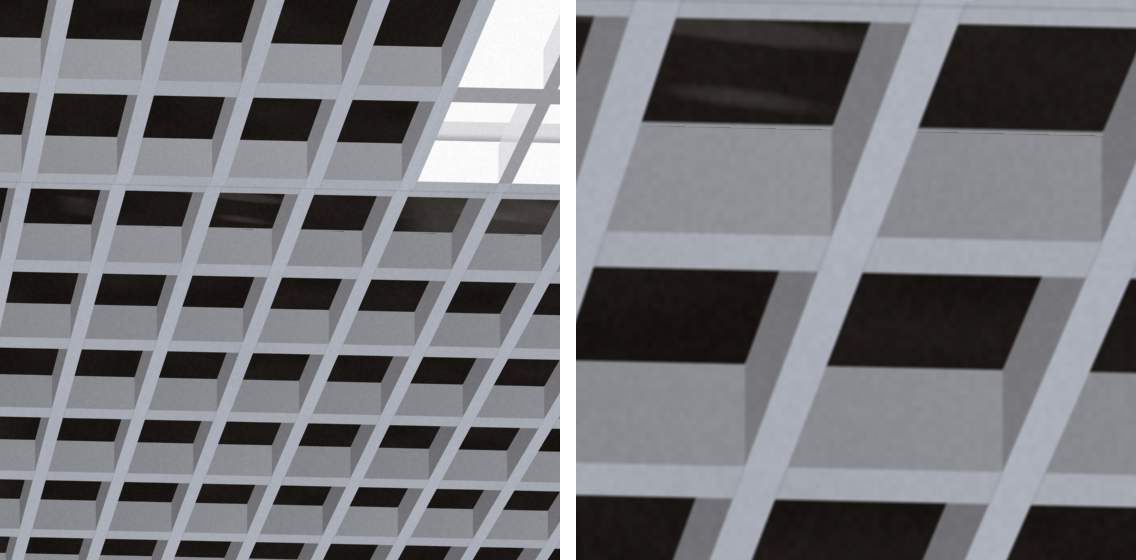
Left, the full canvas; right, a detail of the centre.
Give the GLSL for this pattern, as a WebGL 2 fragment shader.

```glsl
#version 300 es
precision highp float;

uniform vec2 u_resolution;
out vec4 fragColor;

float hash(vec2 p) {
    p = fract(p * vec2(0.1031, 0.1137));
    p += dot(p, p.yx + 33.33);
    return fract((p.x + p.y) * p.x * 37.0);
}

float noise(vec2 p) {
    vec2 i = floor(p), f = fract(p);
    f = f * f * (3.0 - 2.0 * f);
    return mix(mix(hash(i), hash(i + vec2(1, 0)), f.x),
               mix(hash(i + vec2(0, 1)), hash(i + vec2(1, 1)), f.x), f.y);
}

// Soft coverage of a signed distance, positive inside.
float cover(float d) {
    float blur = max(0.8 / u_resolution.y, 0.0016);
    return smoothstep(-blur, blur, d);
}

// Perspective lattice: whole numbers fall on the bar centres.
vec2 lattice(vec2 p, float upper) {
    float y = p.y - 0.022 * p.x;
    float u = (p.x - 0.3184 + 0.276 * p.y) / (0.1882 - 0.0546 * p.y);
    return vec2(u + 0.0825 - upper * (0.01 + 0.06 * p.y),
                (y - 0.3216) / (0.1788 - 0.0557 * y));
}

void main() {
    vec2 p = gl_FragCoord.xy / u_resolution;
    p.y = 1.0 - p.y;
    float upper = step(lattice(p, 0.0).y, 0.0);
    vec2 g = lattice(p, upper);
    vec2 id = floor(g), c = g - id;

    // Local cell size on the canvas
    float scale = 0.1788 - 0.0557 * (p.y - 0.022 * p.x);
    vec2 size = vec2(0.1882 - 0.0546 * p.y, scale * scale / 0.1609);
    float lamp = upper * step(3.0, id.x);

    // Opening between the bars; the joint between panels is thicker
    vec2 rim = vec2(0.0825, 0.074);
    if (abs(g.y) < 0.5) rim.y += 0.012;
    if (lamp > 0.5 && c.x > 0.5) rim.x = 0.06;
    vec2 inside = (0.5 - rim - abs(c - 0.5)) * size;
    float opening = cover(inside.x) * cover(inside.y);

    // Follow the depth of the coffer down to its right and lower edges
    float depth = 0.073 - 0.022 * p.y;
    vec2 deep = lattice(p + vec2(0.0, depth), upper) - id;
    vec2 edge = 1.0 - rim;
    vec2 reach = (edge - c) / max(deep - c, vec2(0.001));
    vec2 past = (edge - deep) * size;
    float voidMask = cover(past.x) * cover(past.y);
    float sideMask = cover((reach.y - reach.x) * (deep.x - c.x) * size.x);

    // Painted walls
    float cellTone = 0.03 * (hash(id + 40.0) - 0.5);
    vec3 frontWall = mix(vec3(0.60, 0.605, 0.625), vec3(0.53, 0.54, 0.56), smoothstep(0.0, 0.7, p.y));
    frontWall += cellTone + 0.025 * (c.x - 0.5);
    vec3 sideWall = mix(vec3(0.50, 0.50, 0.515), vec3(0.43, 0.43, 0.445), p.y);
    sideWall += cellTone + 0.04 * (c.y - 0.5);

    // Dark space above, with dim ducts behind the first lower row
    vec3 space = vec3(0.085, 0.068, 0.06) + 0.035 * noise(p * vec2(14, 30));
    if (id.y == 0.0) {
        float duct = smoothstep(0.6, 0.9, noise(vec2(p.x * 7.0, (p.y - 0.12 * p.x) * 50.0)));
        space += 0.10 * duct + 0.11 * smoothstep(0.68, 0.78, p.x);
    }
    vec3 hole = mix(mix(frontWall, sideWall, sideMask), space, voidMask);

    // Bright lamp panel with a shaded inner ledge
    if (lamp > 0.5) {
        float side = sideMask * (1.0 - cover(past.x));
        hole = mix(vec3(0.98), vec3(0.88, 0.88, 0.90), side);
        float ledge = cover((g.y + 0.73) * size.y) * cover((-0.53 - g.y) * size.y);
        vec3 ledgeTone = vec3(0.86, 0.86, 0.87) - 0.2 * smoothstep(-0.62, -0.53, g.y);
        hole = mix(hole, ledgeTone, ledge * (1.0 - 0.6 * side));
    }

    // Bar faces: long bars slightly lighter than cross bars
    float longBar = cover(-inside.x);
    vec3 bar = mix(vec3(0.645, 0.66, 0.695), vec3(0.665, 0.685, 0.725), longBar);
    bar += 0.02 * (noise(p * 9.0) - 0.5);
    float seam = cover(0.0012 - abs(inside.x)) * cover(-inside.y);
    bar -= 0.035 * seam;
    bar -= 0.05 * cover(0.0012 - abs(g.y - 0.02) * size.y);
    float backlit = upper * cover((g.x - 3.09) * size.x) * cover((-0.085 - g.y) * size.y);
    bar = mix(bar, vec3(0.60, 0.60, 0.62), backlit);

    vec3 color = mix(bar, hole, opening);

    // Lamp bloom and fine grain
    float bloom = upper * exp(-18.0 * max(3.08 - g.x, 0.0)) * (1.0 - lamp);
    color += 0.06 * bloom * (1.0 - opening);
    color += 0.022 * (noise(p * 260.0) - 0.5);
    fragColor = vec4(clamp(color, 0.0, 1.0), 1.0);
}
```
